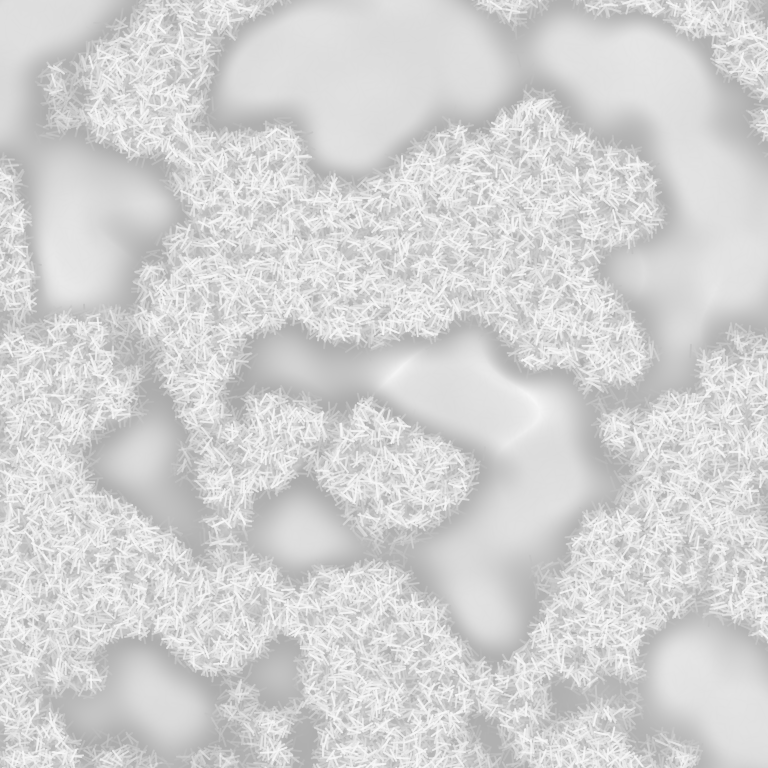
This texture is drawn by a three.js fragment shader. Its source:

```glsl
// Pale lichen-like tufts over soft misty ground, all in greys.
// Layered noise shapes the clumps; stacked layers of short random fibres,
// each lit by the clump height at its root, give the fuzzy pitted surface.
varying vec2 vUv;

const int LAYERS = 10;

vec2 hash2(vec2 p) {
  vec3 q = fract(vec3(p.xyx) * vec3(0.1031, 0.1030, 0.0973));
  q += dot(q, q.yzx + 33.33);
  return fract((q.xx + q.yz) * q.zy);
}

float cornerSlope(vec2 cell, vec2 offset) {
  float angle = 6.2832 * hash2(cell).x;
  return dot(vec2(cos(angle), sin(angle)), offset);
}

// Gradient noise, roughly -0.7 to 0.7
float noise(vec2 p) {
  vec2 i = floor(p), f = fract(p), e = vec2(1.0, 0.0);
  vec2 u = f * f * f * (f * (f * 6.0 - 15.0) + 10.0);
  return mix(
    mix(cornerSlope(i, f), cornerSlope(i + e, f - e), u.x),
    mix(cornerSlope(i + e.yx, f - e.yx), cornerSlope(i + 1.0, f - 1.0), u.x), u.y);
}

// Broad outline of the clumps, positive inside
float broadField(vec2 p) {
  return noise(p * 4.6 + 17.3) + 0.42 * noise(p * 9.7 + 41.7) + 0.06;
}

float clumpField(vec2 p) {
  return broadField(p) + 0.2 * noise(p * 21.0 + 73.1);
}

// Bright winding ridges around darker pits, fading out at the clump rim
float tuftHeight(vec2 p) {
  float body = smoothstep(-0.07, 0.13, clumpField(p));
  float folds = abs(noise(p * 36.0 + 9.4) + 0.4 * noise(p * 71.0 + 5.8));
  float ridge = 1.0 - smoothstep(0.02, 0.42, folds);
  return body * (0.32 + 0.72 * ridge);
}

// Smooth ground: shaded beside clumps, light with faint veins in the open
float mistyGround(vec2 p) {
  float open = 1.0 - smoothstep(-0.32, 0.04, broadField(p));
  vec2 warped = p + 0.05 * vec2(noise(p * 6.0), noise(p * 6.0 + 31.0));
  float vein = pow(1.0 - min(abs(noise(warped * 6.0 + 3.0)) * 1.6, 1.0), 7.0);
  float patches = smoothstep(-0.1, 0.35, noise(p * 2.6 + 60.0));
  float cloud = noise(p * 3.0 + 12.0) * 0.05 + noise(warped * 14.0) * 0.02;
  return mix(0.69, 0.875, open) + cloud + 0.09 * vein * patches * open;
}

// Coverage of one layer of fibres whose root rises above the given level
float fibreLayer(vec2 p, float level, float seed) {
  const float density = 80.0;
  float turn = seed * 2.4;
  mat2 spin = mat2(cos(turn), sin(turn), -sin(turn), cos(turn));
  vec2 g = spin * p * density + seed * 19.7 + 300.0;
  vec2 home = floor(g);
  float cover = 0.0;
  for (int y = -1; y <= 1; y++) {
    for (int x = -1; x <= 1; x++) {
      vec2 cell = home + vec2(float(x), float(y));
      vec2 rnd = hash2(cell + seed * 57.0);
      vec2 root = cell + rnd;
      float angle = 6.2832 * hash2(cell + 113.0 + seed * 31.0).x;
      vec2 dir = vec2(cos(angle), sin(angle));
      vec2 d = g - root;
      float along = clamp(dot(d, dir), -0.65, 0.65);
      float line = 1.0 - smoothstep(0.03, 0.17, length(d - dir * along));
      if (line > 0.01) {
        vec2 rootPos = ((root - seed * 19.7 - 300.0) * spin) / density;
        float shown = smoothstep(level - 0.06, level + 0.08, tuftHeight(rootPos));
        cover = max(cover, line * shown);
      }
    }
  }
  return cover;
}

void main() {
  vec2 p = vUv;
  float shade = mistyGround(p);

  // Dim felt beneath the fibres
  float felt = smoothstep(-0.02, 0.14, clumpField(p));
  shade = mix(shade, 0.73 + 0.1 * noise(p * 60.0), felt);

  // Fibres stacked from low and grey to high and white
  for (int i = 0; i < LAYERS; i++) {
    float level = (float(i) + 0.5) / float(LAYERS);
    float tone = mix(0.74, 0.985, level);
    shade = mix(shade, tone, 0.85 * fibreLayer(p, level * 0.9, float(i) + 1.0));
  }
  gl_FragColor = vec4(vec3(clamp(shade, 0.0, 1.0)), 1.0);
}
```
